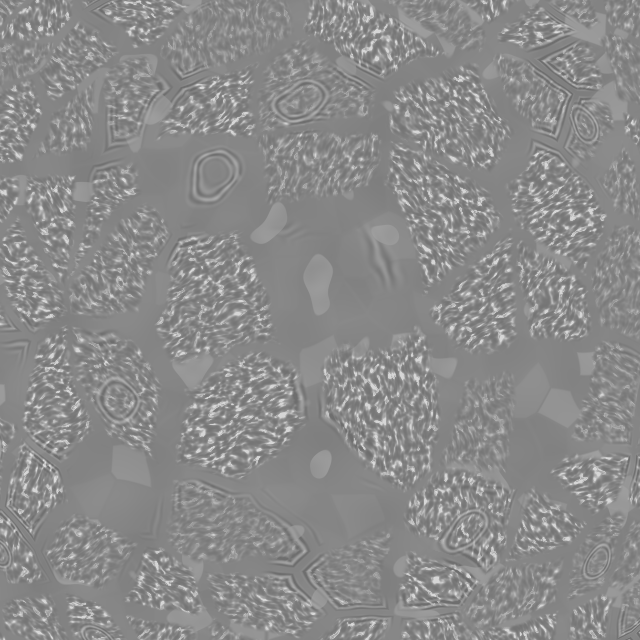
Write a WebGL 2 fragment shader that draws this texture map.

```glsl
#version 300 es
precision highp float;
uniform vec2 u_resolution;
out vec4 outColor;

vec2 hash2(vec2 cell) {
  uvec2 h = uvec2(ivec2(cell) + 4096) * uvec2(1597334677u, 3812015801u);
  uint n = (h.x ^ h.y) * 1597334677u;
  n = (n ^ (n >> 15)) * 2246822519u;
  n ^= n >> 13;
  return vec2(n & 65535u, n >> 16) / 65535.0;
}

mat2 rotation(float angle) {
  float c = cos(angle), s = sin(angle);
  return mat2(c, s, -s, c);
}

float cornerSlope(vec2 cell, vec2 offset) {
  float angle = 6.2832 * hash2(cell).x;
  return dot(vec2(cos(angle), sin(angle)), offset);
}

// Gradient noise, roughly -0.7 to 0.7
float noise(vec2 p) {
  vec2 i = floor(p), f = p - i;
  vec2 u = f * f * f * (f * (f * 6.0 - 15.0) + 10.0);
  vec2 e = vec2(1, 0);
  return mix(mix(cornerSlope(i, f), cornerSlope(i + e, f - e), u.x),
             mix(cornerSlope(i + e.yx, f - e.yx), cornerSlope(i + 1.0, f - 1.0), u.x), u.y);
}

// Voronoi: x = distance to border, yz = offset from seed; cell id in "id"
vec3 voronoi(vec2 p, out vec2 id) {
  vec2 base = floor(p), nearest = vec2(0);
  float best = 9.0;
  for (int y = -1; y <= 1; y++)
    for (int x = -1; x <= 1; x++) {
      vec2 cell = base + vec2(x, y);
      vec2 d = cell + 0.1 + 0.8 * hash2(cell) - p;
      if (dot(d, d) < best) { best = dot(d, d); nearest = d; id = cell; }
    }
  float border = 9.0;
  for (int y = -2; y <= 2; y++)
    for (int x = -2; x <= 2; x++) {
      vec2 cell = id + vec2(x, y);
      vec2 d = cell + 0.1 + 0.8 * hash2(cell) - p;
      vec2 gap = d - nearest;
      if (dot(gap, gap) > 1e-4) border = min(border, dot(0.5 * (d + nearest), normalize(gap)));
    }
  return vec3(border, -nearest);
}

void main() {
  vec2 uv = gl_FragCoord.xy / u_resolution;
  vec2 q = uv - 0.5;

  // Islands: large in the middle, small toward the rim
  vec2 bend = vec2(noise(uv * 9.0), noise(uv * 9.0 + 40.0));
  vec2 islandPos = q * (4.6 + 9.0 * dot(q, q)) + 0.16 * bend + 20.3;
  vec2 id;
  vec3 island = voronoi(islandPos, id);
  vec2 traits = hash2(id + 71.0);
  vec2 extras = hash2(id + 133.0);

  // Smooth ground with faint flat facets
  vec2 facetId;
  float facetEdge = voronoi(uv * 17.0 + 0.5 * bend + 60.0, facetId).x;
  float facet = hash2(facetId + 9.0).x;
  float ground = 0.52 + 0.035 * noise(uv * 11.0 + 5.0) + 0.02 * (facet - 0.5) * smoothstep(0.0, 0.1, facetEdge);
  ground += 0.08 * smoothstep(0.86, 1.0, facet) * smoothstep(0.0, 0.06, facetEdge);

  // Ragged island mask
  float width = 0.075 + 0.13 * noise(uv * 6.0 + 30.0);
  float ragged = island.x + 0.05 * noise(uv * 55.0);
  float mask = smoothstep(width - 0.025, width + 0.06, ragged) * step(0.05, traits.y);

  // Directional grain, turned differently on each island
  vec2 flow = uv + 0.012 * vec2(noise(uv * 22.0), noise(uv * 22.0 + 17.0));
  vec2 g = rotation(6.2832 * traits.x) * (flow - 0.5) * vec2(1.0);
  g *= vec2(76.0, 128.0);
  float coarse = noise(g);
  float fine = noise(g * 1.9 + 31.0);
  float level = 3.4 * (coarse + 0.55 * fine);
  float strength = mix(0.5, 0.95, smoothstep(0.1, 0.7, traits.y)) + 0.25 * noise(uv * 13.0 + 80.0);
  float grain = 0.447 + 0.08 * exp(strength * level);

  // Bright broken outlines around some grains
  float outline = 1.0 - smoothstep(0.03, 0.12, abs(coarse + 0.3 * fine - 0.2));
  grain += 0.16 * strength * outline * smoothstep(0.05, 0.3, noise(uv * 62.0 + 11.0));
  float tone = mix(ground, min(grain, 0.84), mask);

  // Streaks along borders and curled scars inside a few islands
  float wobble = 0.05 * noise(uv * 28.0);
  float streak = sin(85.0 * (island.x + wobble)) * smoothstep(0.28, 0.08, island.x) * smoothstep(0.02, 0.07, island.x);
  float streakArea = smoothstep(0.12, 0.4, noise(uv * 7.5 + 52.0));
  tone += 0.11 * streak * streakArea;
  float radius = length(island.yz) + wobble;
  float scar = exp(-pow((radius - 0.2) * 16.0, 2.0)) * step(0.86, extras.x);
  tone = mix(tone, 0.55 + 0.12 * sin(radius * 95.0) + 0.12 * noise(uv * 60.0), 0.75 * scar);

  // Pale chips beside the islands
  float chip = smoothstep(0.3, 0.34, noise(uv * 15.0 + 93.0)) * (1.0 - mask);
  tone = mix(tone, 0.62 + 0.06 * noise(uv * 30.0), 0.7 * chip);

  outColor = vec4(vec3(clamp(tone, 0.43, 0.86)), 1.0);
}
```
